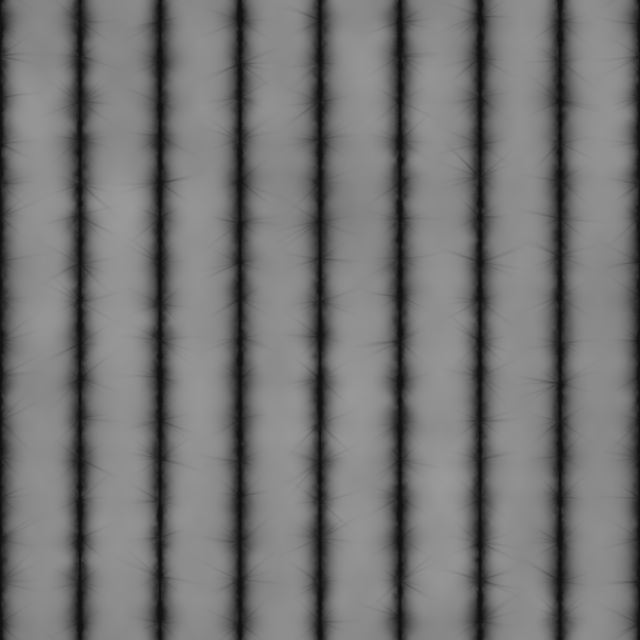
A WebGL 2 fragment shader for this texture map:

```glsl
#version 300 es
precision highp float;

#define SEAMS 8.0
#define STITCHES 16.0
#define SEAM_TONE 0.07
#define CLOTH_TONE 0.565
#define SHADOW_REACH 0.118
#define SHADOW_POWER 1.3
#define FUZZ 0.055
#define CREASES 7
#define CREASE_DEPTH 0.11
#define CREASE_SPREAD 0.8
#define CLOUD_DEPTH 0.17

uniform vec2 u_resolution;
out vec4 fragColor;

float hash(vec2 p) {
    return fract(sin(dot(p, vec2(127.1, 311.7))) * 43758.5453);
}

// Value noise that wraps after a whole number of lattice cells
float noise(vec2 p, vec2 period) {
    vec2 cell = floor(p);
    vec2 f = fract(p);
    f = f * f * (3.0 - 2.0 * f);
    vec2 a = mod(cell, period);
    vec2 b = mod(cell + 1.0, period);
    return mix(mix(hash(a), hash(vec2(b.x, a.y)), f.x),
               mix(hash(vec2(a.x, b.y)), hash(b), f.x), f.y);
}

float fbm(vec2 uv, vec2 period) {
    float sum = 0.0;
    float weight = 0.5;
    for (int i = 0; i < 4; i++) {
        sum += weight * noise(uv * period, period);
        period *= 2.0;
        weight *= 0.5;
    }
    return sum / 0.9375;
}

// One tapering fold that leaves a stitch at the origin, with x pointing away
float crease(vec2 p, vec2 seed) {
    float angle = (hash(seed) * 2.0 - 1.0) * CREASE_SPREAD;
    float chance = hash(seed + 17.3);
    float reach = mix(0.16, 0.78, chance * chance);
    float bend = (hash(seed + 41.7) - 0.5) * 0.5;
    p.y += bend * p.x * p.x;
    vec2 dir = vec2(cos(angle), sin(angle));
    float along = dot(p, dir);
    float across = dir.x * p.y - dir.y * p.x;
    float t = clamp(along / reach, 0.0, 1.0);
    float width = 0.007 + 0.034 * along;
    float fade = smoothstep(0.0, 0.04, along) * (1.0 - t) * (1.0 - t);
    return fade * exp(-across * across / (width * width));
}

// Folds from the stitches of the seams on both sides of a panel
float creases(vec2 uv) {
    float panel = floor(uv.x * SEAMS);
    float nearest = floor(uv.y * STITCHES);
    float sum = 0.0;
    for (int side = 0; side < 2; side++) {
        float seam = panel + float(side);
        float away = abs(uv.x * SEAMS - seam);
        for (int j = -1; j <= 1; j++) {
            float row = nearest + float(j);
            vec2 id = vec2(mod(seam, SEAMS), mod(row, STITCHES));
            float jitter = (hash(id + 5.9) - 0.5) * 0.2;
            float rise = uv.y * SEAMS - (row + 0.5 + jitter) * SEAMS / STITCHES;
            for (int k = 0; k < CREASES; k++) {
                vec2 seed = vec2(id.x * 2.0 + float(side), id.y * 8.0 + float(k));
                sum += crease(vec2(away, rise), seed);
            }
        }
    }
    return sum;
}

void main() {
    vec2 uv = gl_FragCoord.xy / u_resolution;
    float seamDist = abs(fract(uv.x * SEAMS + 0.5) - 0.5);

    // Ragged shadow, broader at each stitch
    float pull = 0.5 - 0.5 * cos(6.28318 * uv.y * STITCHES);
    float swell = noise(uv * vec2(16.0, 40.0), vec2(16.0, 40.0));
    float reach = SHADOW_REACH * (0.74 + 0.2 * pull + 0.34 * swell);
    float fuzz = fbm(uv, vec2(104.0, 88.0)) - 0.5;
    float nearSeam = exp(-seamDist * 9.0);
    float ragged = max(seamDist + fuzz * FUZZ * 1.6 * nearSeam, 0.0);
    float light = 1.0 - exp(-pow(ragged / reach, SHADOW_POWER));

    // Thin sewn line in the middle
    light *= mix(0.25, 1.0, smoothstep(0.006, 0.026, seamDist));

    // Cloth with soft mottling and folds
    float cloud = fbm(uv, vec2(8.0, 6.0)) - 0.5;
    float cloth = CLOTH_TONE * (1.0 + CLOUD_DEPTH * 1.5 * cloud);
    float folds = 1.0 - exp(-creases(uv) * CREASE_DEPTH * 1.6);
    float tone = mix(SEAM_TONE, cloth, light * (1.0 - folds));

    fragColor = vec4(vec3(tone), 1.0);
}
```
